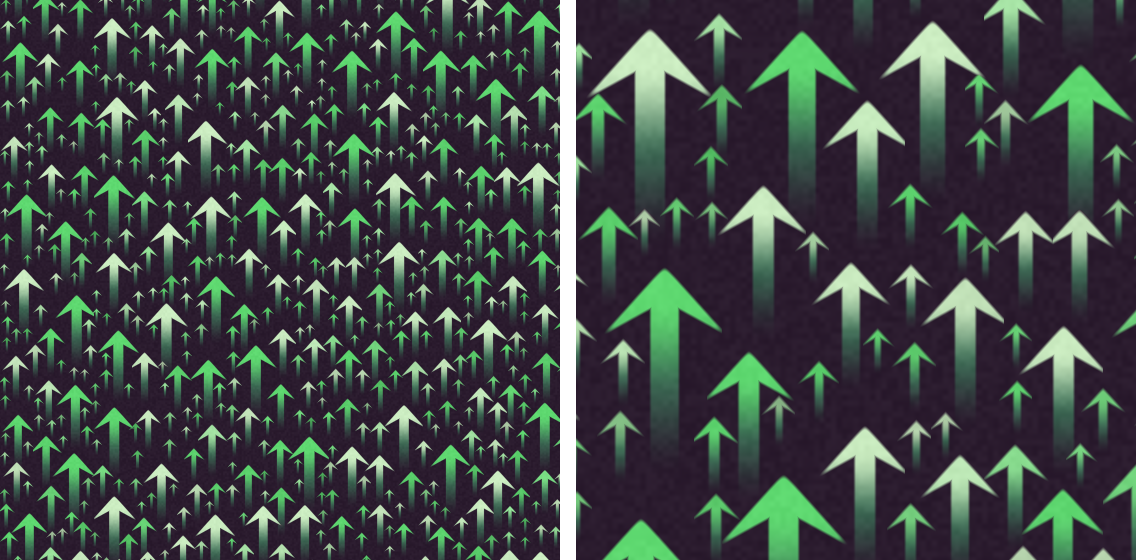
Left, the full canvas; right, a detail of the centre.
Reproduce this pattern procedurally as a Shadertoy shader.

```glsl
// Dense field of upward arrows in pale and bright green, fading into dark plum.

const vec3 PLUM  = vec3(0.165, 0.105, 0.178);
const vec3 DEEP  = vec3(0.235, 0.430, 0.335);
const vec3 GREEN = vec3(0.370, 0.850, 0.440);
const vec3 PALE  = vec3(0.800, 0.930, 0.760);

const float LAYERS = 5.0;       // from large arrows to tiny ones
const float LARGEST = 0.056;    // head width of the first layer
const float SHRINK = 0.70;      // size ratio between layers
const float LENGTH = 2.3;       // arrow length in head widths
const float GAP = 0.0025;       // space kept between arrows

struct Arrow { vec2 tip; float width; float layer; vec4 rnd; };

vec4 hash4(vec3 p) {
    vec4 q = fract(p.xyzx * vec4(0.1031, 0.1030, 0.0973, 0.1099));
    q += dot(q, q.wzxy + 33.33);
    return fract((q.xxyz + q.yzzw) * q.zywx);
}

float valueNoise(vec2 p) {
    vec2 i = floor(p), f = fract(p);
    f = f * f * (3.0 - 2.0 * f);
    vec2 left = vec2(hash4(vec3(i, 7.0)).x, hash4(vec3(i + vec2(0, 1), 7.0)).x);
    vec2 right = vec2(hash4(vec3(i + vec2(1, 0), 7.0)).x, hash4(vec3(i + 1.0, 7.0)).x);
    vec2 column = mix(left, right, f.x);
    return mix(column.x, column.y, f.y);
}

// Grid of one layer: every column is shifted by its own amount
float layerWidth(float layer) { return LARGEST * pow(SHRINK, layer); }
vec2 cellSize(float layer) { return layerWidth(layer) * vec2(1.5, 2.5); }
float columnShift(float column, float layer) { return hash4(vec3(column, 91.0, layer * 13.0 + 5.0)).x; }

Arrow arrowInCell(vec2 p, vec2 neighbour, float layer) {
    vec2 size = cellSize(layer);
    float column = floor(p.x / size.x) + neighbour.x;
    float shift = columnShift(column, layer);
    float row = floor(p.y / size.y - shift) + neighbour.y;
    vec4 rnd = hash4(vec3(column, row, layer * 17.0 + 3.0));
    vec2 jitter = (rnd.xy - 0.5) * vec2(0.26, 0.16);
    vec2 tip = (vec2(column, row + shift) + 0.5 + jitter) * size;
    return Arrow(tip, layerWidth(layer) * mix(0.86, 1.1, rnd.z), layer, rnd);
}

// Overlap test with one box for the head and one for the shaft
bool boxesTouch(vec2 c1, vec2 h1, vec2 c2, vec2 h2) {
    return all(lessThan(abs(c1 - c2), h1 + h2 + GAP));
}

bool arrowsTouch(Arrow a, Arrow b) {
    vec2 headHalf = vec2(0.46, 0.30), shaftHalf = vec2(0.15, 0.55);
    vec2 headA = a.tip - vec2(0.0, 0.31) * a.width, shaftA = a.tip - vec2(0.0, 1.15) * a.width;
    vec2 headB = b.tip - vec2(0.0, 0.31) * b.width, shaftB = b.tip - vec2(0.0, 1.15) * b.width;
    return boxesTouch(headA, headHalf * a.width, headB, headHalf * b.width)
        || boxesTouch(headA, headHalf * a.width, shaftB, shaftHalf * b.width)
        || boxesTouch(shaftA, shaftHalf * a.width, headB, headHalf * b.width)
        || boxesTouch(shaftA, shaftHalf * a.width, shaftB, shaftHalf * b.width);
}

// An arrow is kept if it clears all kept arrows of the larger layers
bool clear0(Arrow a) { return a.layer > 0.5 || a.rnd.w < 0.62; }

#define CLEAR_OF_LAYER(NAME, PREVIOUS, LAYER) bool NAME(Arrow a) { if (!PREVIOUS(a)) return false; if (a.layer < LAYER + 0.5) return true; for (int i = 0; i < 9; i++) { Arrow b = arrowInCell(a.tip, vec2(i % 3 - 1, i / 3 - 1), LAYER); if (arrowsTouch(a, b) && PREVIOUS(b)) return false; } return true; }

CLEAR_OF_LAYER(clear1, clear0, 0.0)
CLEAR_OF_LAYER(clear2, clear1, 1.0)
CLEAR_OF_LAYER(clear3, clear2, 2.0)
CLEAR_OF_LAYER(clear4, clear3, 3.0)

// Signed distance, tip at the origin, head one unit wide
float arrowDistance(vec2 p) {
    float r = 0.05;
    float x = sqrt(p.x * p.x + 0.0012);
    float top = dot(vec2(x, p.y), vec2(0.746, 0.666)) + r;
    float under = dot(vec2(x, p.y + 0.38), vec2(-0.484, -0.876)) + r;
    vec2 edges = vec2(top, under);
    float head = length(max(edges, 0.0)) + min(max(top, under), 0.0) - r;
    float shaft = max(abs(p.x) - 0.155, max(p.y + 0.25, -p.y - LENGTH));
    return min(head, shaft);
}

vec3 arrowColour(float along, float layer, vec4 rnd) {
    float spread = 0.04 + 0.10 * layer;
    float choice = fract(rnd.w * 37.0 + rnd.x);
    vec3 tint = mix(GREEN, PALE, smoothstep(0.53 - spread, 0.53 + spread, choice));
    tint *= 1.0 - 0.06 * layer * rnd.y;
    vec3 body = mix(tint, DEEP, smoothstep(0.17, 0.62, along));
    return mix(body, PLUM, smoothstep(0.45, 1.0, along));
}

void mainImage(out vec4 fragColor, in vec2 fragCoord) {
    vec2 uv = fragCoord / iResolution.y;
    float soft = max(0.0011, 0.7 / iResolution.y);
    vec3 colour = PLUM;

    // Tails melt into the ground, so the lighter value wins
    for (float layer = 0.0; layer < LAYERS; layer++) {
        for (int above = 0; above < 2; above++) {
            Arrow a = arrowInCell(uv, vec2(0, above), layer);
            vec2 p = (uv - a.tip) / a.width;
            float cover = 1.0 - smoothstep(-soft, soft, arrowDistance(p) * a.width);
            if (cover > 0.0 && clear4(a)) {
                vec3 body = arrowColour(clamp(-p.y / LENGTH, 0.0, 1.0), layer, a.rnd);
                colour = max(colour, mix(PLUM, body, cover));
            }
        }
    }

    // Fine grain
    colour += (valueNoise(uv * 300.0) - 0.5) * 0.035;
    fragColor = vec4(clamp(colour, 0.0, 1.0), 1.0);
}
```
